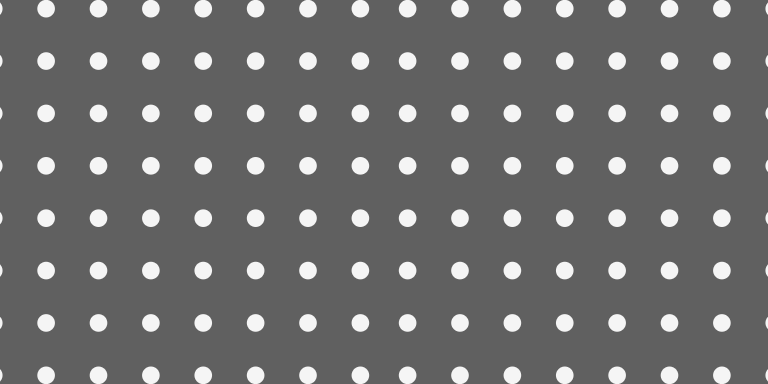
Reproduce this pattern procedurally as a Shadertoy shader.

```glsl
// Pale polka dots on grey, a square grid mirrored about the vertical centre line.

// Lengths are fractions of the canvas height.
const float SPACING     = 0.1364;  // distance between neighbouring dots
const float MIRROR_GAP  = 0.0615;  // first column to the mirror line
const float DOT_RADIUS  = 0.0229;
const vec3  GROUND_GREY = vec3(0.378);
const vec3  DOT_WHITE   = vec3(0.959);

// Signed distance to the nearest dot of the mirrored grid.
float dotGridDistance(vec2 p) {
    // Fold left onto right, then place row centres half a step off the middle.
    vec2 fromDot = vec2(abs(p.x) - MIRROR_GAP, p.y - 0.5 * SPACING);
    vec2 local = fromDot - SPACING * floor(fromDot / SPACING + 0.5);
    return length(local) - DOT_RADIUS;
}

void mainImage(out vec4 fragColor, in vec2 fragCoord) {
    // Centred coordinates in units of canvas height.
    vec2 p = (fragCoord - 0.5 * iResolution.xy) / iResolution.y;
    float pixel = 1.0 / iResolution.y;

    // One-pixel soft edge.
    float coverage = clamp(0.5 - dotGridDistance(p) / pixel, 0.0, 1.0);
    fragColor = vec4(mix(GROUND_GREY, DOT_WHITE, coverage), 1.0);
}
```
